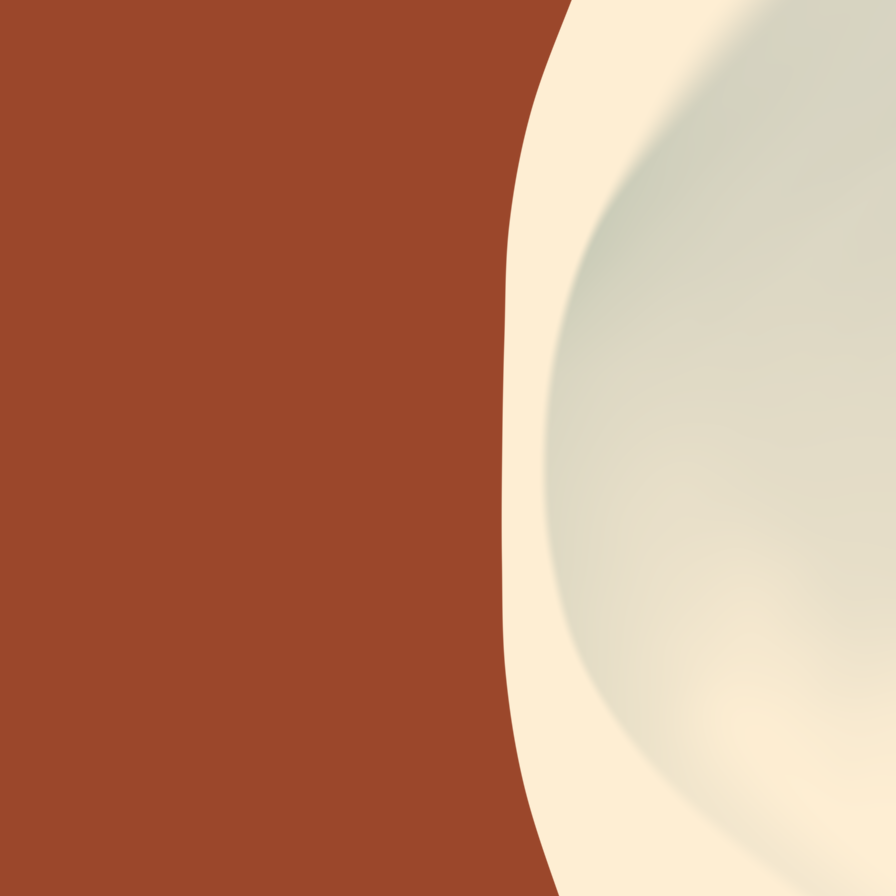
Write a Shadertoy shader that draws this background.

```glsl
#define RUST vec3(0.608, 0.280, 0.170)
#define CREAM vec3(0.996, 0.933, 0.827)
#define SAGE vec3(0.846, 0.832, 0.760)
#define SAND vec3(0.902, 0.870, 0.785)
#define RIM_SHADE vec3(0.075, 0.048, 0.050)
#define RIM_WIDTH 0.075
#define CLOUD_SCALE 7.0
#define CLOUD_AMOUNT 0.12
#define STREAK_AMOUNT 0.008

// Edge positions at even heights, with one knot beyond each end
const float PANEL_EDGE[11] = float[11](0.672, 0.624, 0.5845, 0.5642, 0.5602,
    0.5605, 0.563, 0.5685, 0.5925, 0.638, 0.690);
const float DISC_EDGE[11] = float[11](1.070, 0.898, 0.747, 0.655, 0.616,
    0.608, 0.6237, 0.6667, 0.749, 0.844, 0.957);

// Catmull-Rom curve through the knots
float edgeAt(float knots[11], float height) {
    float s = clamp(height, 0.0, 1.0) * 8.0;
    int i = min(int(s), 7);
    float t = s - float(i);
    float a = knots[i], b = knots[i + 1], c = knots[i + 2], d = knots[i + 3];
    return b + 0.5 * t * (c - a + t * (2.0 * a - 5.0 * b + 4.0 * c - d
        + t * (3.0 * (b - c) + d - a)));
}

vec2 hashGradient(vec2 cell) {
    vec2 h = vec2(dot(cell, vec2(127.1, 311.7)), dot(cell, vec2(269.5, 183.3)));
    return 2.0 * fract(sin(h) * 43758.5) - 1.0;
}

float gradientNoise(vec2 p) {
    vec2 cell = floor(p), f = fract(p);
    vec2 u = f * f * f * (f * (f * 6.0 - 15.0) + 10.0);
    vec2 e = vec2(1.0, 0.0);
    float low = mix(dot(hashGradient(cell), f),
        dot(hashGradient(cell + e.xy), f - e.xy), u.x);
    float high = mix(dot(hashGradient(cell + e.yx), f - e.yx),
        dot(hashGradient(cell + e.xx), f - e.xx), u.x);
    return mix(low, high, u.y);
}

// Shading inside the pale disc; depth is the distance from its left rim
vec3 discColor(vec2 uv, float depth) {
    float cloud = gradientNoise(uv * CLOUD_SCALE)
        + 0.5 * gradientNoise(uv * CLOUD_SCALE * 2.3);

    // Sage at the top, sand in the middle
    float descent = 1.0 - smoothstep(0.30, 0.95, uv.y + 0.03 * cloud);
    vec3 color = mix(SAGE, SAND, descent);

    // Faint diagonal streaks toward the upper right
    float streak = gradientNoise(vec2(uv.x + uv.y, 9.0 * (uv.y - uv.x)) * 2.0);
    color += STREAK_AMOUNT * streak * smoothstep(0.4, 0.8, uv.y);

    // Warm light rising from below, strongest left of the right border
    float warmLine = uv.y - 0.07 * exp(-pow((uv.x - 0.84) / 0.08, 2.0));
    float warmth = 1.0 - smoothstep(0.08, 0.40, warmLine + 0.3 * CLOUD_AMOUNT * cloud);
    warmth *= mix(0.55, 1.0, smoothstep(0.0, 0.14, depth));
    color = mix(color, CREAM, warmth);
    vec2 blush = (uv - vec2(0.75, 0.39)) / vec2(0.08, 0.12);
    color = mix(color, CREAM, (0.22 + CLOUD_AMOUNT * cloud) * exp(-dot(blush, blush)));

    // Cool shadow along the rim, deepest on the upper left
    float shadow = exp(-max(depth, 0.0) / RIM_WIDTH);
    float upper = exp(-pow((uv.y - 0.74) / 0.17, 2.0));
    float lower = 0.42 * smoothstep(0.02, 0.25, uv.y) * (1.0 - smoothstep(0.65, 0.95, uv.y));
    return color - RIM_SHADE * shadow * max(upper, lower);
}

void mainImage(out vec4 fragColor, in vec2 fragCoord) {
    vec2 uv = fragCoord / iResolution.xy;
    float pixel = 1.0 / iResolution.x;

    // Disc on cream, with its rim softer toward the top and bottom
    float depth = uv.x - edgeAt(DISC_EDGE, uv.y);
    float softness = 0.007 + 0.038 * smoothstep(0.72, 1.0, uv.y)
        + 0.012 * (1.0 - smoothstep(0.0, 0.25, uv.y));
    float disc = smoothstep(-softness, softness, depth);
    vec3 color = mix(CREAM, discColor(uv, depth), disc);

    // Rust panel with a crisp curved edge
    float panelDistance = uv.x - edgeAt(PANEL_EDGE, uv.y);
    color = mix(RUST, color, smoothstep(-pixel, pixel, panelDistance));

    fragColor = vec4(color, 1.0);
}
```
